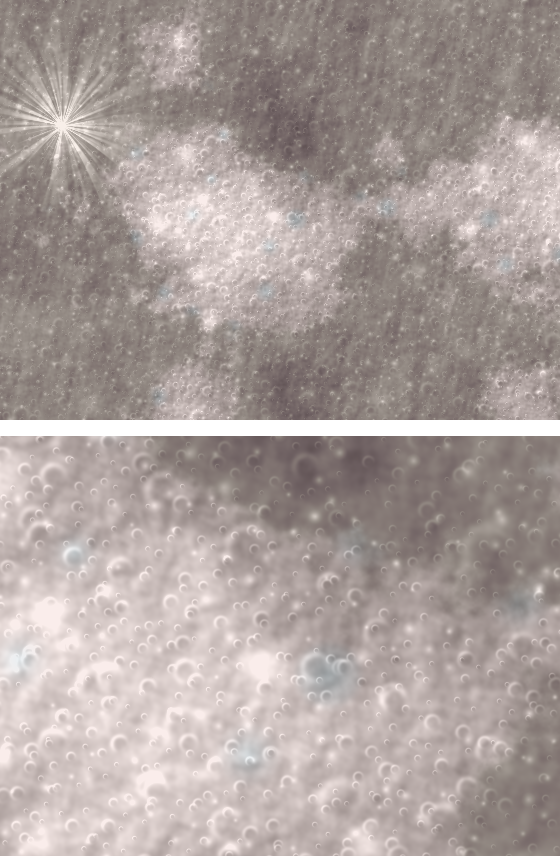
Top: the whole. Bottom: its middle third, enlarged.
Write a Shadertoy shader that draws this texture.

```glsl
// Cratered lunar surface: pale highlands, dusky plains and one rayed crater.

float hash(vec2 p) {
    vec3 q = fract(vec3(p.xyx) * 0.1031);
    q += dot(q, q.yzx + 33.33);
    return fract((q.x + q.y) * q.z);
}

vec2 hash2(vec2 p) {
    return vec2(hash(p + 17.3), hash(p + 71.9));
}

mat2 rotation(float angle) {
    float c = cos(angle), s = sin(angle);
    return mat2(c, s, -s, c);
}

float noise(vec2 p) {
    vec2 cell = floor(p), f = fract(p);
    f = f * f * (3.0 - 2.0 * f);
    float low = mix(hash(cell), hash(cell + vec2(1, 0)), f.x);
    float high = mix(hash(cell + vec2(0, 1)), hash(cell + vec2(1, 1)), f.x);
    return mix(low, high, f.y);
}

float fbm(vec2 p, int octaves) {
    float sum = 0.0, total = 0.0, gain = 1.0;
    for (int i = 0; i < octaves; i++) {
        sum += gain * noise(p);
        total += gain;
        gain *= 0.58;
        p = rotation(0.65) * p * 2.03 + 11.7;
    }
    return sum / total;
}

float blob(vec2 p, vec2 center, vec2 radius) {
    vec2 d = (p - center) / radius;
    return exp(-dot(d, d));
}

// One lit ring per grid cell, kept with the given probability
float craters(vec2 p, float scale, float density) {
    vec2 g = rotation(scale) * p * scale + scale;
    vec2 cell = floor(g);
    vec2 d = fract(g) - 0.32 - 0.36 * hash2(cell);
    float size = mix(0.11, 0.25, pow(hash(cell + 5.1), 2.0));
    float r = length(d) / size;
    vec2 sun = rotation(scale) * vec2(-0.6, 0.8);
    float rim = exp(-pow((r - 1.0) / 0.28, 2.0));
    float lit = dot(d / (length(d) + 0.001), sun);
    float bowl = 1.0 - smoothstep(0.4, 1.0, r);
    return step(hash(cell + 9.4), density) * (rim * (0.5 + 0.6 * lit) - 0.25 * bowl);
}

// One soft bright spot per grid cell, with a tight core and a wide halo
float spots(vec2 p, float scale, float size, float density) {
    vec2 g = rotation(scale * 1.7) * p * scale + scale;
    vec2 cell = floor(g);
    vec2 d = fract(g) - 0.3 - 0.4 * hash2(cell);
    float r = length(d) / (size * mix(0.5, 1.2, hash(cell + 3.3)));
    float fade = 1.0 - smoothstep(0.2, 0.3, length(d));
    return step(hash(cell + 8.2), density) * fade * (0.6 * exp(-r * r) + 0.4 * exp(-1.2 * r));
}

// Ragged bright spokes fading out from a white centre
float rayCrater(vec2 p, vec2 center, float reach) {
    vec2 d = p - center;
    float r = length(d);
    vec2 dir = d / (r + 0.0001);
    float spokes = noise(dir * 8.0 + 20.0) * 0.6 + noise(dir * 21.0 + r * 9.0 + 40.0) * 0.7;
    spokes = smoothstep(0.4, 1.05, spokes) * (0.5 + fbm(p * 38.0, 3));
    float halo = 0.13 * exp(-pow(r / (reach * 0.5), 2.0));
    float core = 0.32 * exp(-pow(r / (reach * 0.12), 2.0));
    return halo + core + 0.34 * spokes * exp(-pow(r / reach, 1.6));
}

// Large masses: positive is highland, negative is dark plain
float landMass(vec2 p) {
    float h = 0.95 * blob(p, vec2(0.50, 0.52), vec2(0.22, 0.20));
    h += 0.65 * blob(p, vec2(0.65, 0.34), vec2(0.16, 0.16));
    h += 1.00 * blob(p, vec2(1.32, 0.52), vec2(0.21, 0.19));
    h += 0.55 * blob(p, vec2(0.41, 0.86), vec2(0.10, 0.11));
    h += 0.75 * blob(p, vec2(0.46, 0.03), vec2(0.12, 0.11));
    h += 0.75 * blob(p, vec2(1.25, 0.04), vec2(0.13, 0.10));
    h += 0.32 * blob(p, vec2(0.95, 0.52), vec2(0.24, 0.16));
    h += 0.28 * blob(p, vec2(0.12, 0.47), vec2(0.15, 0.13));
    h -= 0.60 * blob(p, vec2(0.67, 0.70), vec2(0.10, 0.12));
    h -= 0.50 * blob(p, vec2(0.69, 0.08), vec2(0.11, 0.10));
    h -= 0.35 * blob(p, vec2(0.41, 0.74), vec2(0.07, 0.05));
    return h - 0.20 * blob(p, vec2(1.22, 0.75), vec2(0.14, 0.06));
}

void mainImage(out vec4 fragColor, in vec2 fragCoord) {
    vec2 p = fragCoord / iResolution.y;
    float broad = fbm(p * 4.5 + 3.0, 4) - 0.5;
    float ragged = fbm(p * 14.0 + 8.0, 6) - 0.5;
    float height = landMass(p) + 0.45 * broad + 0.75 * ragged;
    float highland = smoothstep(0.20, 0.48, height);
    float border = 4.0 * highland * (1.0 - highland);

    // Broad tone
    float tone = 0.525 + 0.13 * highland + 0.17 * smoothstep(0.4, 1.15, height);
    tone += 0.09 * smoothstep(-0.5, 0.1, height) - 0.075 + 0.16 * broad;

    // Slanted dust streaks and sunlit fine relief
    vec2 s = rotation(0.22) * (p + 0.03 * broad);
    float streaks = noise(s * vec2(62, 9)) * 0.6 + noise(s * vec2(130, 22)) * 0.4 - 0.5;
    tone += streaks * mix(0.11, 0.05, highland);
    float relief = fbm(p * 52.0, 3) - fbm(p * 52.0 + vec2(0.25, -0.3), 3);
    float grain = fbm(p * 85.0 + 30.0, 2) - 0.5;
    tone += relief * mix(0.10, 0.26, highland) + grain * (0.07 + 0.11 * border);

    // Craters and bright impacts
    for (int i = 0; i < 4; i++) {
        float scale = 13.0 * pow(1.75, float(i));
        tone += craters(p, scale, 0.55) * mix(0.07, 0.13, highland);
    }
    tone += spots(p, 8.0, 0.16, 0.55) * mix(0.08, 0.24, highland);
    tone += spots(p, 19.0, 0.11, 0.45) * 0.19;
    tone += spots(p, 43.0, 0.13, 0.40) * mix(0.17, 0.26, border);
    tone += rayCrater(p, vec2(0.148, 0.70), 0.15);

    // Warm grey with olive plains and faint blue patches
    tone = clamp(tone, 0.36, 0.98);
    vec3 color = tone - vec3(0.0, 0.050, 0.060);
    float olive = (1.0 - highland) * smoothstep(0.48, 0.60, tone);
    color += olive * vec3(-0.008, 0.008, -0.008);
    color += (1.0 - smoothstep(0.42, 0.52, tone)) * vec3(0.0, -0.004, 0.012);
    color += highland * spots(p, 9.5, 0.2, 0.4) * vec3(-0.06, 0.01, 0.03);
    fragColor = vec4(color, 1.0);
}
```
